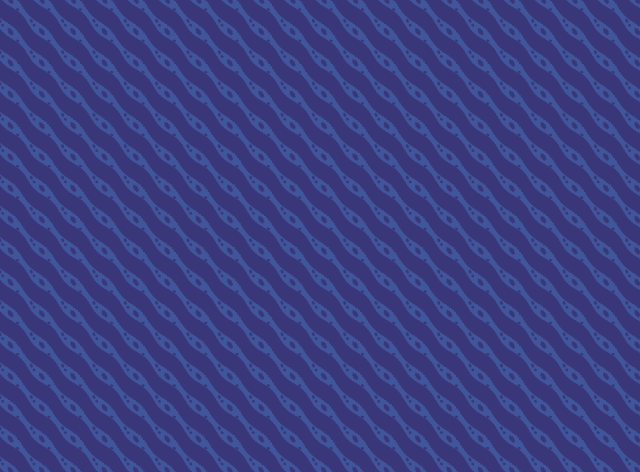
Reproduce this pattern procedurally as a Shadertoy shader.

```glsl
// Diagonal lace ribbons on a square lattice, falling to the right.
// Each ribbon is a band of varying width with serrated edges, and in
// every repeat it is pierced by one large and three small openings.

#define CELL 0.0664                 // repeat size, in canvas heights
#define ANCHOR vec2(0.487, 0.601)   // centre of one large opening
#define GROUND vec3(0.222, 0.214, 0.478)
#define RIBBON vec3(0.250, 0.332, 0.604)
#define HALF_WIDTH 0.125            // mean half width, in cells
#define SWELL 0.046                 // change of half width along the ribbon
#define MEANDER 0.024               // sideways sway
#define SERRATION 0.014             // depth of the teeth
#define TEETH 14.0                  // teeth per repeat

const float TAU = 6.2831853;
const float ROOT2 = 1.4142136;

// Approximate signed distance to an ellipse turned by a small slope
float ellipse(vec2 p, vec2 radii, float slope) {
    p.y -= slope * p.x;
    return (length(p / radii) - 1.0) * min(radii.x, radii.y);
}

// Signed distance to the solid band; x runs along it, y across (down-left)
float band(vec2 q) {
    float phase = TAU * q.x / ROOT2;
    float centre = -MEANDER * sin(phase);
    float halfWidth = HALF_WIDTH + SWELL * cos(phase + 0.25);
    float across = q.y - centre;

    // Teeth are deepest on the upper side, beside the large opening
    float ragged = across < 0.0 ? 0.55 + 0.45 * cos(phase - 0.4) : 0.35;
    float teeth = sin(TEETH * phase) + 0.4 * sin(5.0 * phase + 1.0);
    return abs(across) - halfWidth - SERRATION * ragged * teeth;
}

// Signed distance to the nearest opening
float openings(vec2 q) {
    float large = ellipse(q, vec2(0.125, 0.068), 0.12);
    large += 0.007 * sin(9.0 * atan(q.y, q.x));
    float upper = ellipse(q - vec2(-0.48, -0.005), vec2(0.060, 0.044), 0.2);
    float lower = ellipse(q - vec2(-0.32, 0.030), vec2(0.048, 0.040), 0.0);
    float notch = ellipse(q - vec2(0.37, 0.046), vec2(0.048, 0.042), -0.2);
    return min(min(large, notch), min(upper, lower));
}

void mainImage(out vec4 fragColor, in vec2 fragCoord) {
    // Lattice coordinates with y pointing down
    vec2 p = (fragCoord / iResolution.y - ANCHOR) / CELL;
    p.y = -p.y;

    // Move to the nearest ribbon, then to one repeat along it
    p.y -= round(p.y - p.x);
    float along = fract(0.5 * (p.x + p.y) + 0.5) - 0.5;
    vec2 q = vec2(along * ROOT2, (p.y - p.x) / ROOT2);

    // Cut the openings from the band and smooth over about one pixel
    float dist = max(band(q), -openings(q));
    float soft = 0.6 / (iResolution.y * CELL);
    float cover = 1.0 - smoothstep(-soft, soft, dist);
    fragColor = vec4(mix(GROUND, RIBBON, cover), 1.0);
}
```
